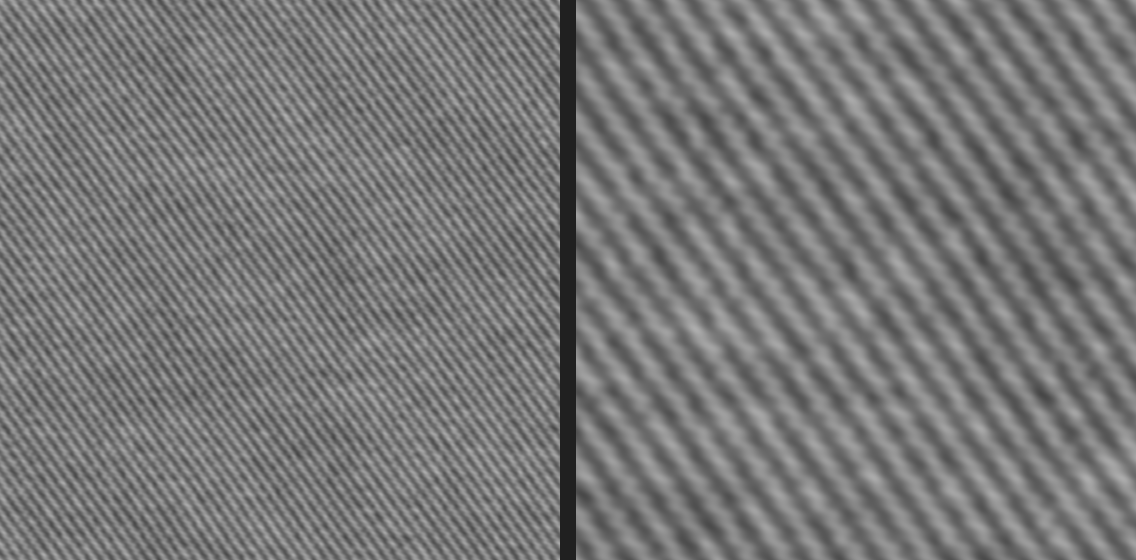
Left, the full canvas; right, a detail of the centre.
Write a WebGL 1 fragment shader that draws this texture.

```glsl
precision highp float;
// Grey twill cloth: soft diagonal ribs falling to the right, stepped slightly
// by the weft rows. Wrapping value noise bends the ribs and varies the yarn
// tone in short horizontal streaks, fine flecks and broad faded patches.

uniform vec2 u_resolution;

const float TAU = 6.2831853;

// Repeats over the canvas
const vec2 RIBS = vec2(47.0, 34.0);          // ribs across and down
const vec2 THREADS = vec2(141.0, 102.0);     // three threads to each rib
const vec2 STREAK_CELLS = vec2(36.0, 102.0);
const vec2 PATCH_CELLS = vec2(10.0, 13.0);
const vec2 BEND_CELLS = vec2(6.0, 7.0);

// Tone
const vec3 CLOTH_GREY = vec3(0.475);
const float RIB_CONTRAST = 0.105;
const float ROW_CONTRAST = 0.010;
const float STREAK_CONTRAST = 0.080;
const float FLECK_CONTRAST = 0.100;
const float PATCH_CONTRAST = 0.052;

// Shape
const float ROW_STEP = 0.030;                // rib offset within a row, in ribs
const float RIB_BEND = 0.30;                 // slow rib wander, in ribs

float hash(vec2 p) {
  return fract(sin(dot(p, vec2(127.1, 311.7))) * 43758.5453);
}

// Smooth value noise from -0.5 to 0.5 that wraps at the canvas edges
float wrapNoise(vec2 uv, vec2 cells, float seed) {
  vec2 p = uv * cells;
  vec2 cell = floor(p);
  vec2 f = p - cell;
  f = f * f * (3.0 - 2.0 * f);
  vec2 lo = mod(cell, cells);
  vec2 hi = mod(cell + 1.0, cells);
  float bottom = mix(hash(lo + seed), hash(vec2(hi.x, lo.y) + seed), f.x);
  float top = mix(hash(vec2(lo.x, hi.y) + seed), hash(hi + seed), f.x);
  return mix(bottom, top, f.y) - 0.5;
}

void main() {
  vec2 uv = gl_FragCoord.xy / u_resolution;

  // Diagonal ribs, bent slowly and nudged by each weft row
  float rowAngle = TAU * THREADS.y * uv.y;
  float bend = RIB_BEND * wrapNoise(uv, BEND_CELLS, 3.7);
  float ribPhase = dot(uv, RIBS) + bend + ROW_STEP * sin(rowAngle);
  float rib = cos(TAU * ribPhase);

  // Yarn variation
  float streak = wrapNoise(uv, STREAK_CELLS, 17.3);
  float fleck = wrapNoise(uv, THREADS, 41.9);
  float fadedPatch = wrapNoise(uv, PATCH_CELLS, 73.1);

  float tone = RIB_CONTRAST * rib
             + ROW_CONTRAST * cos(rowAngle) * (0.6 + 0.4 * rib)
             + STREAK_CONTRAST * streak
             + FLECK_CONTRAST * fleck
             + PATCH_CONTRAST * fadedPatch;

  gl_FragColor = vec4(CLOTH_GREY + tone, 1.0);
}
```
